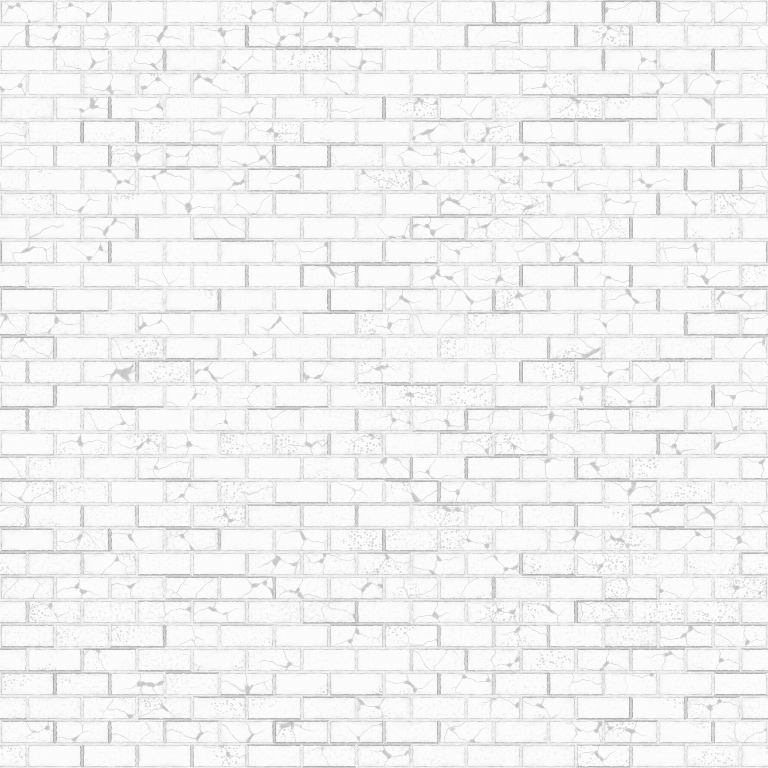
A Shadertoy shader for this texture map:

```glsl
// White brick wall in running bond: 14 bricks across, 32 courses down.
// Box distances give bricks and thin rimmed joints; seeded cellular noise adds
// cracks, chips, pits and grain. Every lattice and sine wraps at the border.

const float TAU = 6.2831853;
const vec2 BRICKS = vec2(14.0, 32.0);
const float JOINT_HALF = 0.062;   // in course heights
const float FACE = 0.99;
const float MORTAR = 0.935;
const float RIM = 0.72;
const float CHIP = 0.77;

vec2 hash2(vec2 p) {
    vec3 q = fract(p.xyx * vec3(0.1031, 0.1030, 0.0973));
    q += dot(q, q.yzx + 33.33);
    return fract((q.xx + q.yz) * q.zy);
}

// Three nearest distances in xyz, random value of the nearest cell in w.
vec4 cellular(vec2 p, float period, float seed) {
    vec2 base = floor(p);
    vec4 near = vec4(8.0, 8.0, 8.0, 0.0);
    for (int y = -1; y <= 1; y++)
    for (int x = -1; x <= 1; x++) {
        vec2 cell = base + vec2(x, y);
        vec2 rnd = hash2(mod(cell, period) + seed * vec2(1.7, 2.9) + 3.1);
        float d = length(cell + 0.1 + 0.8 * rnd - p);
        if (d < near.x) near = vec4(d, near.xy, fract(rnd.x * 17.0 + rnd.y * 5.0));
        else if (d < near.y) near.yz = vec2(d, near.y);
        else if (d < near.z) near.z = d;
    }
    return near;
}

// Smooth wrapping variation, about -1 to 1; frequency must be whole.
float waves(vec2 uv, float frequency) {
    vec2 a = TAU * frequency * uv;
    float bend = sin(a.y * 2.0 + 1.3) + sin(a.x - a.y);
    return 0.5 * sin(a.x + bend) + 0.5 * sin(a.y * 2.0 - a.x + 1.7 * bend);
}

float below(float limit, float d, float soft) {
    return 1.0 - smoothstep(limit - soft, limit + soft, d);
}

// Fine cracks that flare into chips where they meet; x is line, y is chip.
vec2 cracks(vec2 p, float seed, float px) {
    vec2 bent = p * 0.8 + 0.06 * sin(p.yx * 5.0 + seed) + 0.015 * sin(p.yx * 17.0);
    vec4 c = cellular(bent, 64.0, seed);
    float gap = c.y - c.x;
    float junction = 1.0 - smoothstep(0.0, 0.3, c.z - c.x);
    vec2 centre = (hash2(vec2(seed, 5.0)) - 0.5) * vec2(1.6, 0.6);
    float away = length(p - centre);
    float line = below(0.018, gap, px) * below(1.0, away, 0.3);
    float flare = 0.24 * junction * below(0.65, away, 0.2);
    float chip = below(flare, gap, 0.8 * px) * smoothstep(0.08, 0.2, flare);
    return vec2(line, chip);
}

float pits(vec2 p, float seed, float px) {
    vec4 c = cellular(p * 8.0, 64.0, seed);
    float radius = 0.12 + 0.26 * fract(c.w * 7.0);
    float clump = smoothstep(-0.3, 1.0, sin(p.x * 2.3 + seed) + sin(p.y * 3.1 + seed * 2.0));
    return below(radius, c.x, px * 5.0) * step(0.45, c.w) * clump;
}

// Darkness of the joint nearest to this point, shared by both neighbours.
float jointWear(vec2 grid, vec2 inset) {
    vec2 joint = mod(floor(grid + 0.5), BRICKS);
    float upright = hash2(vec2(joint.x, floor(grid.y)) + 41.0).x;
    float level = hash2(vec2(mod(floor(grid.x), BRICKS.x), joint.y) + 87.0).y;
    return smoothstep(0.6, 1.0, inset.x > inset.y ? upright : level);
}

void mainImage(out vec4 fragColor, in vec2 fragCoord) {
    vec2 uv = fragCoord / iResolution.xy;
    float px = BRICKS.y / iResolution.y;

    // Running bond grid, with brick coordinates measured in course heights
    vec2 grid = uv * BRICKS;
    grid.x += 0.5 * mod(floor(grid.y) + 1.0, 2.0);
    vec2 id = mod(floor(grid), BRICKS);
    vec2 size = vec2(BRICKS.y / BRICKS.x, 1.0);
    vec2 p = (fract(grid) - 0.5) * size;
    vec2 rnd = hash2(id + 11.0);
    vec2 kind = hash2(id + 63.0);
    float seed = 40.0 * rnd.x + 9.0 * rnd.y;

    // Ragged outline: signed distance is positive in the joint
    vec4 crumbs = cellular(uv * 192.0, 192.0, 2.0);
    float rough = crumbs.x - 0.45;
    vec2 inset = abs(p) - 0.5 * size + JOINT_HALF;
    float d = max(inset.x, inset.y) + 0.035 * rough + 0.006 * waves(uv, 61.0);

    // Brick face: soft edge shade, grain, pits and cracks
    float patches = 0.5 + 0.3 * sin(TAU * uv.y) + 0.2 * waves(uv, 2.0);
    float grain = cellular(uv * 256.0, 256.0, 7.0).x;
    float shade = exp(min(d, 0.0) * 10.0) * (0.7 + 0.6 * waves(uv, 19.0));
    float tone = FACE - (0.015 + 0.05 * rnd.y) * max(shade, 0.0);
    tone -= (0.01 + 0.07 * patches * rnd.x) * smoothstep(0.4, 0.95, grain);
    float pitted = smoothstep(0.45, 0.95, kind.y + 0.2 * (patches - 0.5));
    tone -= 0.15 * pitted * pits(p, seed + 3.0, px);
    vec2 crack = cracks(p, seed, px) * step(0.48, kind.x);
    tone = mix(tone, 0.76, 0.7 * crack.x);
    tone = mix(tone, CHIP + 0.08 * rough, 0.85 * crack.y);

    // Joint: pale crumbly mortar between thin, broken rims
    float wear = jointWear(grid, inset);
    float mortar = MORTAR + 0.08 * rough - 0.13 * wear;
    tone = mix(tone, mortar, smoothstep(-0.5 * px, 0.5 * px, d));
    float rim = below(0.012, abs(d), 0.6 * px);
    float broken = 0.3 + 0.45 * crumbs.w + 0.2 * waves(uv, 31.0);
    tone = mix(tone, RIM - 0.12 * wear, rim * clamp(broken + 0.4 * wear, 0.1, 0.95));

    fragColor = vec4(vec3(clamp(tone, 0.0, 1.0)), 1.0);
}
```
